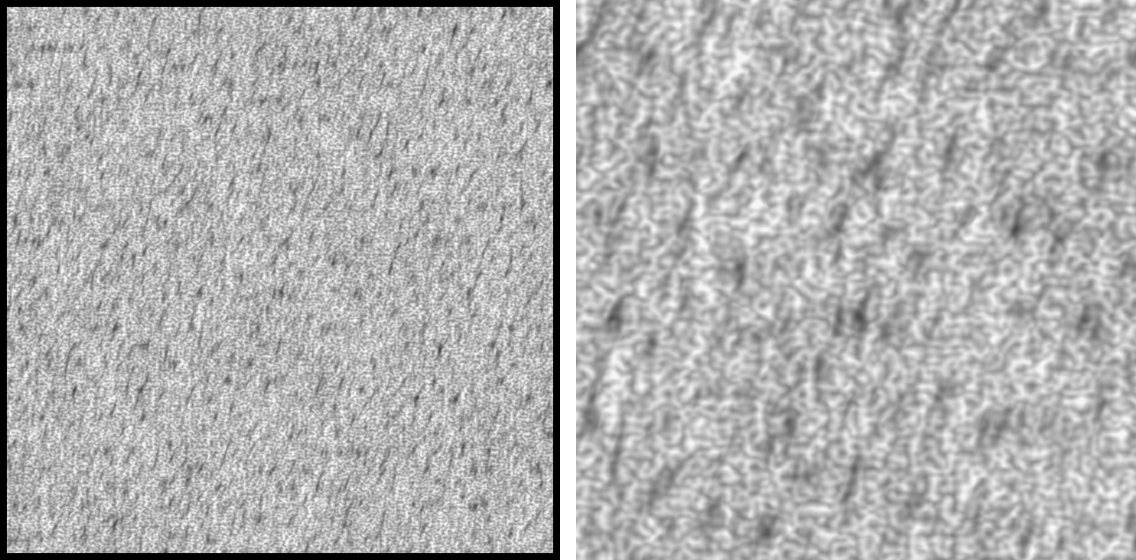
Left, the full canvas; right, a detail of the centre.
Write a WebGL 2 fragment shader that draws this texture.

```glsl
#version 300 es
precision highp float;

uniform vec2 u_resolution;
out vec4 fragColor;

// Random unit vector for a lattice point
vec2 latticeGradient(vec2 cell) {
    vec3 h = fract(cell.xyx * vec3(0.1031, 0.1030, 0.0973));
    h += dot(h, h.yzx + 33.33);
    float angle = 6.28318 * fract((h.x + h.y) * h.z);
    return vec2(cos(angle), sin(angle));
}

float gradientNoise(vec2 p) {
    vec2 cell = floor(p);
    vec2 f = p - cell;
    vec2 blend = f * f * f * (f * (f * 6.0 - 15.0) + 10.0);
    float a = dot(latticeGradient(cell), f);
    float b = dot(latticeGradient(cell + vec2(1, 0)), f - vec2(1, 0));
    float c = dot(latticeGradient(cell + vec2(0, 1)), f - vec2(0, 1));
    float d = dot(latticeGradient(cell + vec2(1, 1)), f - vec2(1, 1));
    return mix(mix(a, b, blend.x), mix(c, d, blend.x), blend.y);
}

// Upright streaks leaning to the right, in two octaves
float leaningStreaks(vec2 uv) {
    vec2 leaned = vec2(uv.x - 0.3 * uv.y, uv.y);
    float broad = gradientNoise(leaned * vec2(76.0, 32.0) + 217.3);
    float narrow = gradientNoise(leaned * vec2(138.0, 62.0) + 431.7);
    return broad + 0.65 * narrow;
}

// Fine wormy grain, slightly wider than tall
float fineGrain(vec2 uv) {
    vec2 warp = 0.002 * vec2(gradientNoise(uv * 90.0 + 611.2),
                             gradientNoise(uv * 90.0 + 853.9));
    return gradientNoise((uv + warp) * vec2(172.0, 204.0) + 73.4);
}

float stoneTone(vec2 uv) {
    float streaks = leaningStreaks(uv);
    float patches = gradientNoise(uv * vec2(13.0, 6.0) + 39.1);
    float columns = gradientNoise(uv * vec2(165.0, 9.0) + 541.6);

    // Hollows are darker and smoother than the raised surface
    float relief = 0.18 * streaks - 0.32 * max(-streaks - 0.2, 0.0);
    float grainStrength = mix(0.17, 0.35, smoothstep(-0.55, 0.2, streaks));

    return 0.715 + relief + 0.07 * patches + 0.08 * columns
         + grainStrength * fineGrain(uv);
}

void main() {
    vec2 uv = gl_FragCoord.xy / u_resolution;
    float pixel = 1.0 / min(u_resolution.x, u_resolution.y);

    // Black frame around the stone
    vec2 toEdge = min(uv, 1.0 - uv);
    float inside = smoothstep(-0.5 * pixel, 0.5 * pixel,
                              min(toEdge.x, toEdge.y) - 0.0122);

    float tone = clamp(stoneTone(uv), 0.2, 0.96);
    fragColor = vec4(vec3(tone * inside), 1.0);
}
```
